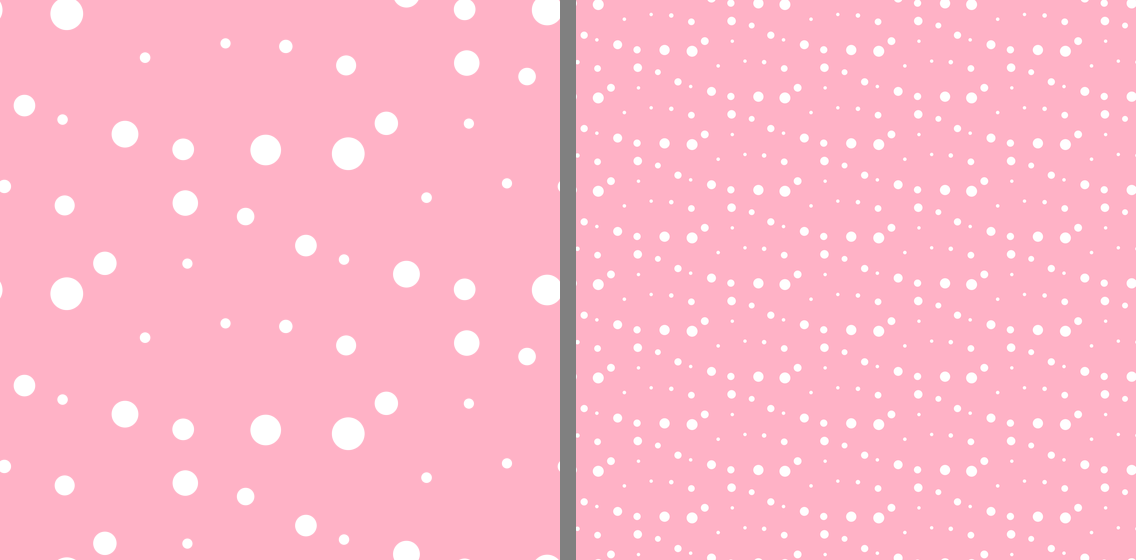
Left, the tile; right, the same tile 3 across and 3 down.
Reproduce this pattern procedurally as a WebGL 1 fragment shader.

```glsl
precision highp float;
// Scattered white polka dots of mixed size on flat pink.
// One motif of dots follows a wobbling lattice; it repeats twice down and
// twice across, with the second column dropped by half a motif.

uniform vec2 u_resolution;

#define PINK vec3(1.0, 0.698, 0.776)
#define WHITE vec3(1.0)
#define DOTS 14
#define ROWS 2.0
#define COLUMN_SHIFT vec2(0.5026, 0.25)
#define LATTICE_START vec2(0.0078, 0.639)
#define LATTICE_STEP vec2(0.0359, 0.6786)
#define MEAN_RADIUS 0.0179
#define MIN_RADIUS 0.0091
#define EDGE_PIXELS 0.7

const float TAU = 6.2831853;

// Centre of dot i: x in canvas widths, y in canvas heights from the top.
vec2 dotCentre(float i) {
  float a = TAU * i / 6.0;
  vec2 c = LATTICE_START + LATTICE_STEP * i;
  c.x += 0.0229 * (sin(a) - sin(2.0 * a));
  c.y -= 0.133 * cos(TAU * (i - 6.7) / 14.0);
  c.y -= 0.094 * cos(a - 0.63) + 0.037 * cos(2.0 * a + 0.67);
  return vec2(c.x, fract(c.y) / ROWS);
}

// Sizes swing quickly between large and small, with a slow drift.
float dotRadius(float i) {
  float swing = 0.0092 * cos(TAU * (i - 2.0) / 3.67);
  float drift = 0.0029 * cos(TAU * i / 17.0);
  return max(MIN_RADIUS, MEAN_RADIUS + swing + drift);
}

// Shortest offset on the repeating canvas.
vec2 wrapOffset(vec2 d) {
  vec2 repeats = vec2(1.0, ROWS);
  return (fract(d * repeats + 0.5) - 0.5) / repeats;
}

// Signed distance to the nearest dot of both columns.
float dotsDistance(vec2 p) {
  float nearest = 1.0;
  for (int n = 0; n < DOTS; n++) {
    float i = float(n);
    vec2 d = p - dotCentre(i);
    float left = length(wrapOffset(d));
    float right = length(wrapOffset(d - COLUMN_SHIFT));
    nearest = min(nearest, min(left, right) - dotRadius(i));
  }
  return nearest;
}

void main() {
  vec2 uv = gl_FragCoord.xy / u_resolution;
  float edge = EDGE_PIXELS / min(u_resolution.x, u_resolution.y);
  float d = dotsDistance(vec2(uv.x, 1.0 - uv.y));
  float cover = 1.0 - smoothstep(-edge, edge, d);
  gl_FragColor = vec4(mix(PINK, WHITE, cover), 1.0);
}
```
